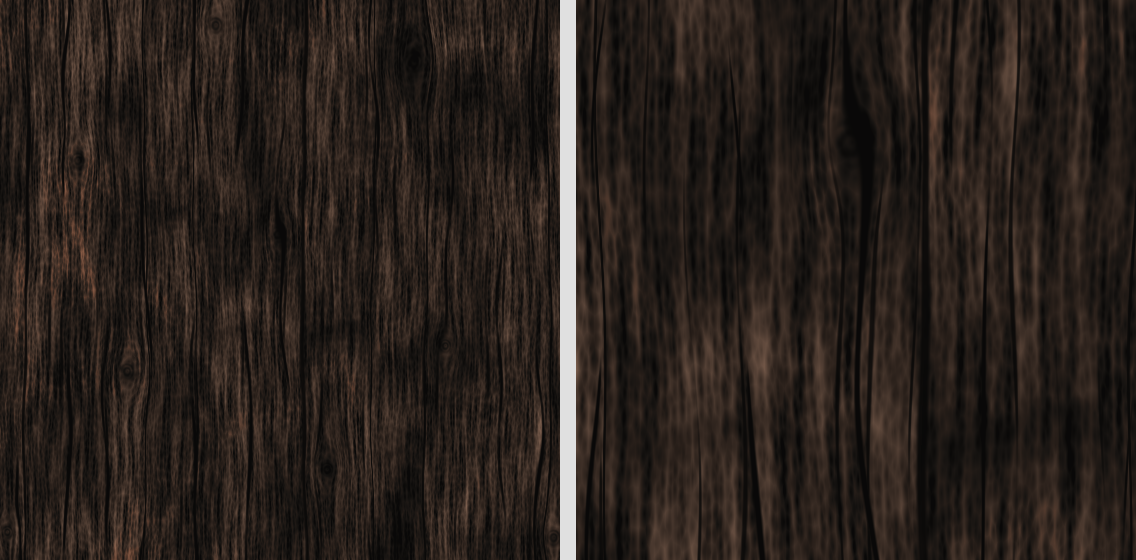
Left, the full canvas; right, a detail of the centre.
Give the GLSL for this texture, as a Shadertoy shader.

```glsl
#define PLANKS 7.0
#define KNOTS 9
#define BASE_TONE 0.160
#define STAIN_DEPTH 0.085
#define GRAIN_DEPTH 1.15
#define CRACK_WIDTH 0.0034
#define WARMTH 0.085
#define SOOT vec3(0.034, 0.032, 0.030)

float hash(vec2 p) {
    p = fract(p * vec2(0.1031, 0.1137));
    p += dot(p, p.yx + 33.33);
    return fract((p.x + p.y) * p.x * 17.3);
}

vec2 hash2(vec2 p) {
    return vec2(hash(p + 3.7), hash(p.yx + 61.3));
}

// Distance to the nearest scattered point
float cellular(vec2 p) {
    vec2 cell = floor(p), f = p - cell;
    float nearest = 2.0;
    for (int j = -1; j <= 1; j++)
    for (int i = -1; i <= 1; i++) {
        vec2 o = vec2(i, j);
        vec2 d = o + hash2(cell + o + 200.0) - f;
        nearest = min(nearest, dot(d, d));
    }
    return sqrt(nearest);
}

// Turned and folded sine octaves for cloudy patches
float layeredSines(vec2 p) {
    float sum = 0.0, amp = 0.5;
    for (int i = 0; i < 5; i++) {
        p = mat2(0.8, 0.6, -0.6, 0.8) * p + 2.3;
        p += 0.7 * sin(p.yx * 1.3);
        sum += amp * sin(p.x + sin(p.y));
        p *= 1.8;
        amp *= 0.6;
    }
    return sum;
}

// Long tapering splits, one wandering line per lane
float cracks(vec2 p, float lanes, float width, float breaks, float px) {
    float lane = floor(p.x * lanes);
    vec2 h = hash2(vec2(lane + 40.0, lanes));
    float wander = 0.10 * sin(p.y * 7.0 + h.x * 40.0) + 0.04 * sin(p.y * 23.0 + h.y * 50.0);
    float d = abs(fract(p.x * lanes) - 0.3 - 0.4 * h.x - wander) / lanes;
    float taper = 0.5 + 0.35 * sin(p.y * (5.0 + 5.0 * h.y) + h.x * 60.0)
                + 0.2 * sin(p.y * 31.0 + h.y * 90.0);
    float w = width * max(taper - breaks, 0.0) * (0.4 + h.y);
    return (1.0 - smoothstep(w * 0.4, w + px * 1.2, d)) * smoothstep(0.0, px, w);
}

void mainImage(out vec4 fragColor, in vec2 fragCoord) {
    float px = 1.0 / iResolution.y;
    vec2 uv = fragCoord * px;

    // Grain bends with slow waves and swells around knots
    vec2 p = uv;
    p.x += 0.004 * sin(uv.y * 6.0 + uv.x * 9.0) + 0.0015 * sin(uv.y * 27.0 + uv.x * 31.0);
    float knot = 0.0, rings = 0.0;
    for (int i = 0; i < KNOTS; i++) {
        vec2 h = hash2(vec2(float(i) * 7.0 + 5.0, 18.0));
        vec2 d = uv - vec2((float(i) + h.x) / float(KNOTS), fract(float(i) * 0.618 + 0.2 * h.y));
        float size = mix(0.009, 0.021, h.y);
        float r = length(d * vec2(1.0, 0.85)) / size;
        p.x -= 0.75 * d.x * exp(-dot(d * vec2(1.0, 0.55), d * vec2(1.0, 0.55)) / (3.0 * size * size));
        float inside = 1.0 - smoothstep(0.5, 1.25, r);
        knot = max(knot, inside);
        rings += inside * sin(r * 14.0 + 2.0 * sin(d.y / size + d.x * 90.0));
    }

    // Boards of uneven width
    float board = p.x * PLANKS + 0.28 * sin(p.x * 17.0 + 1.0) + 0.4;
    float id = floor(board);
    float seamDist = min(fract(board), 1.0 - fract(board)) / PLANKS;
    float boardTone = hash(vec2(id + 11.0, 5.0)) - 0.5;

    // Stains, cut off at the board edges
    float stain = layeredSines(uv * vec2(24.0, 10.0) + id * vec2(3.1, 1.7));
    float blotch = cellular(uv * vec2(60.0, 32.0) + 0.8 * stain) - 0.45;
    float tone = BASE_TONE + STAIN_DEPTH * stain + 0.05 * boardTone + 0.04 * blotch;
    tone += 0.018 * (0.5 - uv.x);
    tone = max(tone, 0.062);

    // Stretched cells for fibres and pores
    float coarse = cellular(p * vec2(85.0, 5.0) + id * 9.0) - 0.45;
    float fine = cellular(p * vec2(190.0, 13.0) + 31.0) - 0.45;
    float speckle = cellular(p * vec2(260.0, 85.0) + 77.0) - 0.45;
    float grain = coarse + 0.9 * fine + 0.55 * speckle;
    tone *= max(1.0 + GRAIN_DEPTH * grain, 0.15);

    // Worn warm patches, mostly on the left
    float worn = layeredSines(uv * vec2(17.0, 13.0) + 8.0 - id) + 0.35 - 0.7 * uv.x;
    worn = smoothstep(0.35, 0.95, worn);
    tone += WARMTH * worn * smoothstep(-0.15, 0.5, grain);

    // Knots, splits and seams
    tone *= 1.0 - knot * (0.45 - 0.15 * rings);
    float split = cracks(p, 13.0, CRACK_WIDTH, 0.15, px);
    split = max(split, 0.85 * cracks(p + vec2(0.013, 0.4), 37.0, CRACK_WIDTH * 0.6, 0.35, px));
    float seamWidth = 0.0013 + 0.0006 * sin(uv.y * 9.0 + id * 4.0);
    split = max(split, 0.9 * (1.0 - smoothstep(seamWidth * 0.5, seamWidth + px, seamDist)));

    // Dark wood is greyer, light wood is browner
    vec3 tint = mix(vec3(1.0, 0.88, 0.78), vec3(1.0, 0.765, 0.63), smoothstep(0.06, 0.16, tone));
    tint = mix(tint, vec3(1.0, 0.67, 0.51), worn * smoothstep(0.17, 0.36, tone));
    vec3 wood = max(tone * tint, SOOT);
    fragColor = vec4(mix(wood, SOOT, split), 1.0);
}
```
